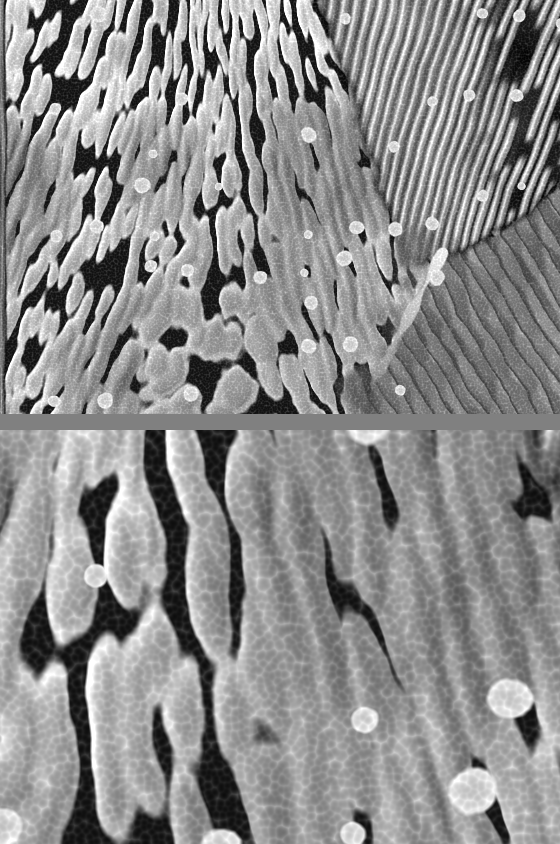
Top, the full canvas; bottom, a detail of the centre.
Write a Shadertoy shader that draws this texture.

```glsl
// Draws a grey micrograph of etched steel: wormy grains, fine bright lamellae and oblique plates.

const float BODY_TONE = 0.63;
const float GAP_TONE = 0.09;
const float PLATE_TONE = 0.47;
const float SMEAR_TONE = 0.36;
const float RELIEF = 1.0;
const float LAMELLA_PERIOD = 0.0255;
const float PLATE_PERIOD = 0.037;
const float BEAD_SPACING = 0.1;
const float FILM_GRAIN = 0.22;
const vec2 GRAIN_FREQ = vec2(37.0, 11.5);
const vec2 LIGHT_STEP = vec2(-0.005, 0.004);
const vec2 NEEDLE_TOP = vec2(1.07, 0.39);
const vec2 NEEDLE_TIP = vec2(0.92, 0.11);

// Compact zones of the wormy field: centre and radius
const vec3 COMPACT[5] = vec3[5](
    vec3(0.39, 0.60, 0.11), vec3(0.78, 0.58, 0.15), vec3(0.76, 0.26, 0.17),
    vec3(0.05, 0.52, 0.12), vec3(0.24, 0.07, 0.12));

float hash(vec2 c) {
    vec3 h = fract(c.xyx * vec3(0.1031, 0.1030, 0.0973));
    h += dot(h, h.yzx + 33.33);
    return fract((h.x + h.y) * h.z);
}

// Layered sines, roughly -1 to 1
float waves(vec2 p) {
    float sum = 0.0, amp = 0.55;
    for (int i = 0; i < 4; i++) {
        sum += amp * sin(p.x + 1.7 * sin(p.y));
        p = mat2(1.2, 1.6, -1.6, 1.2) * p + vec2(1.3, 4.1);
        amp *= 0.55;
    }
    return sum;
}

// Cellular noise: soft minimum of squared distance to the seeds
float cells(vec2 q) {
    vec2 base = floor(q);
    float sum = 0.0;
    for (int y = -1; y <= 1; y++)
    for (int x = -1; x <= 1; x++) {
        vec2 c = base + vec2(x, y);
        vec2 d = c + vec2(hash(c), hash(c + 57.0)) - q;
        sum += exp(-9.0 * dot(d, d));
    }
    return -log(sum + 1e-6) / 9.0;
}

// Grain coordinates that lean with the position and wriggle
vec2 grainFlow(vec2 p) {
    float lean = mix(0.3, -0.25, smoothstep(0.2, 0.8, p.x));
    vec2 bend = vec2(waves(p * vec2(24.0, 15.0)), waves(p * 19.0 + 5.0));
    return p - vec2(lean * (p.y - 0.5), 0.0) + bend * vec2(0.0075, 0.014);
}

float wormyGrains(vec2 p) {
    float compact = 0.0;
    for (int i = 0; i < 5; i++) {
        float r = length((p - COMPACT[i].xy) * vec2(1.0, 0.75)) / COMPACT[i].z;
        compact = max(compact, 1.0 - smoothstep(0.6, 1.25, r + 0.15 * waves(p * 17.0)));
    }
    vec2 flow = grainFlow(p);
    float d = cells(flow * GRAIN_FREQ);
    float lit = cells(grainFlow(p + LIGHT_STEP) * GRAIN_FREQ);
    float limit = mix(0.19, 0.46, compact) + 0.09 * waves(flow * vec2(15.0, 5.0));
    float gap = smoothstep(limit, limit + 0.13, d);
    float rim = smoothstep(limit - 0.16, limit - 0.02, d) * (1.0 - compact);
    float tone = BODY_TONE + RELIEF * mix(1.0, 0.6, compact) * (lit - d);
    tone += 0.09 * waves(p * 8.0) + 0.16 * rim - 0.06 * compact;
    tone += 0.1 * smoothstep(0.45, 0.9, p.y) * (1.0 - compact);
    tone += 0.06 * compact * sin(flow.x * 210.0);
    return mix(tone, GAP_TONE, gap);
}

float brightLamellae(vec2 p) {
    float lean = 0.24 + 0.4 * (p.x - 0.95);
    float phase = (p.x - lean * (p.y - 0.7) + 0.005 * waves(p * 9.0)) / LAMELLA_PERIOD;
    float id = floor(phase), t = phase - id;
    float wild = smoothstep(1.02, 1.28, p.x + 0.05 * waves(p * 6.0));
    float broken = smoothstep(0.16, 0.34, cells(vec2(id * 3.7, p.y * 8.0))) * wild;
    float width = 0.3 + 0.12 * hash(vec2(id, 3.0));
    float flank = 1.0 - smoothstep(width - 0.12, width + 0.13, abs(t - 0.5));
    float core = exp(-pow((t - 0.42) / 0.15, 2.0));
    float gap = mix(0.33, GAP_TONE, wild) + 0.06 * waves(p * 20.0);
    float tone = 0.55 + 0.36 * core + 0.08 * waves(p * vec2(30.0, 12.0));
    return mix(gap, tone, flank * (1.0 - broken));
}

float obliquePlates(vec2 p) {
    vec2 q = mat2(0.85, -0.53, 0.53, 0.85) * p + 0.005 * waves(p * 21.0);
    float t = fract(q.x / PLATE_PERIOD + 0.18 * waves(p * 11.0));
    float step0 = smoothstep(0.0, 0.16, t) * (1.0 - smoothstep(0.9, 1.0, t));
    vec2 freq = vec2(30.0, 14.0);
    float chip = cells((q + LIGHT_STEP) * freq) - cells(q * freq);
    float tone = PLATE_TONE + 0.14 * (t - 0.5) + 0.55 * chip + 0.05 * waves(p * 9.0);
    return mix(0.27, tone, step0);
}

// Signed distances of the regions, positive inside
float lowerEdge(vec2 p) {
    float d = p.x - 1.09;
    return p.y - 0.39 - 0.3 * d - 1.3 * d * d;
}
float lamellaRegion(vec2 p) {
    return min(p.x - 0.95 + 0.32 * (p.y - 0.45), lowerEdge(p));
}

void mainImage(out vec4 fragColor, in vec2 fragCoord) {
    vec2 p = fragCoord / iResolution.y;
    float ragged = 0.011 * waves(p * 26.0);

    // Three regions and the dark seam between them
    float inLamella = lamellaRegion(p) + ragged;
    float inPlate = min(p.x - 0.93 - 0.5 * (p.y - 0.12), -lowerEdge(p)) + ragged;
    float tone = mix(wormyGrains(p), obliquePlates(p), smoothstep(-0.006, 0.006, inPlate));
    tone = mix(tone, brightLamellae(p), smoothstep(-0.004, 0.004, inLamella));
    tone *= 1.0 - 0.5 * exp(-pow(inLamella / 0.012, 2.0));

    // Smeared valley and the pale needle inside it
    vec2 axis = NEEDLE_TIP - NEEDLE_TOP;
    float along = dot(p - NEEDLE_TOP, axis) / dot(axis, axis);
    float side = length(p - NEEDLE_TOP - axis * clamp(along, 0.0, 1.0));
    float valley = length(p - mix(vec2(1.0, 0.4), vec2(0.88, 0.05), clamp(along, 0.0, 1.0)));
    float smear = 1.0 - smoothstep(0.025, 0.075, valley + 2.0 * ragged);
    tone = mix(tone, SMEAR_TONE + 0.1 * waves(p * vec2(40.0, 14.0)), 0.8 * smear);
    float needleWidth = 0.009 + 0.006 * sin(along * 13.0 + 0.8) + 0.2 * ragged;
    float needle = 1.0 - smoothstep(-0.003, 0.003, side - needleWidth);
    tone = mix(tone, mix(0.93, 0.6, clamp(along, 0.0, 1.0)), needle);

    // Scattered pale beads, denser among the lamellae
    vec2 cell = floor(p / BEAD_SPACING);
    vec2 jitter = 0.25 + 0.5 * vec2(hash(cell + 11.0), hash(cell + 29.0));
    vec2 centre = (cell + jitter) * BEAD_SPACING;
    float chance = lamellaRegion(centre) > 0.0 ? 0.5 : 0.16;
    float radius = mix(0.01, 0.02, hash(cell + 41.0));
    float r = length(p - centre) / radius + 0.14 * waves(p * 60.0);
    float bead = (1.0 - smoothstep(0.85, 1.1, r)) * step(hash(cell + 5.0), chance);
    tone = mix(tone, 0.78 + 0.18 * r * r, bead);

    // Dark streaked strip at the left border and film grain
    float border = p.x + 0.003 * waves(vec2(p.y * 14.0, 2.0));
    tone = mix(0.42 + 0.2 * waves(vec2(p.x * 300.0, p.y * 9.0)), tone, smoothstep(0.01, 0.016, border));
    tone *= 1.0 - 0.6 * exp(-pow((border - 0.013) / 0.003, 2.0));
    tone += FILM_GRAIN * (cells(p * 190.0) - 0.12);
    fragColor = vec4(vec3(clamp(tone, 0.0, 1.0)), 1.0);
}
```
